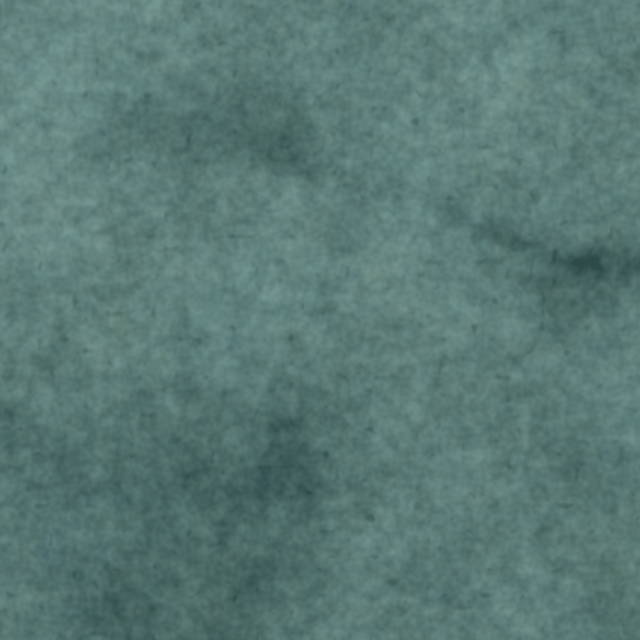
Write a Shadertoy shader that draws this texture.

```glsl
// Weathered teal paper with cloudy stains, a faint diagonal crease and soft speckled grain.

const vec3 DEEP_TEAL = vec3(0.222, 0.338, 0.328);
const vec3 PALE_TEAL = vec3(0.428, 0.560, 0.538);
const vec3 BLUE_SHIFT = vec3(-0.022, 0.000, 0.024);

// Unit gradient with a pseudo-random direction for a lattice cell
vec2 cellGradient(ivec2 cell, uint seed) {
    uint h = uint(cell.x) * 1597u + uint(cell.y) * 51749u + seed * 7919u;
    h = (h ^ (h >> 15)) * 73471u;
    h = (h ^ (h >> 13)) * 92821u;
    h ^= h >> 16;
    float angle = float(h & 65535u) / 65536.0 * 6.28319;
    return vec2(cos(angle), sin(angle));
}

// Gradient noise, centred on zero
float gradientNoise(vec2 p, uint seed) {
    ivec2 cell = ivec2(floor(p));
    vec2 f = fract(p);
    vec2 w = f * f * f * (f * (f * 6.0 - 15.0) + 10.0);
    float a = dot(cellGradient(cell, seed), f);
    float b = dot(cellGradient(cell + ivec2(1, 0), seed), f - vec2(1, 0));
    float c = dot(cellGradient(cell + ivec2(0, 1), seed), f - vec2(0, 1));
    float d = dot(cellGradient(cell + ivec2(1, 1), seed), f - vec2(1, 1));
    return mix(mix(a, b, w.x), mix(c, d, w.x), w.y);
}

// Layered noise; each octave is turned to hide the lattice
float fbm(vec2 p, int octaves, float gain, uint seed) {
    mat2 turn = mat2(0.8, 0.6, -0.6, 0.8);
    float sum = 0.0, amplitude = 1.0, total = 0.0;
    for (int i = 0; i < octaves; i++) {
        sum += amplitude * gradientNoise(p, seed + uint(i));
        total += amplitude;
        amplitude *= gain;
        p = turn * p * 2.03 + 3.7;
    }
    return sum / total;
}

// Soft round stain, 1 at its centre
float stain(vec2 p, vec2 centre, vec2 radius) {
    vec2 q = (p - centre) / radius;
    return exp(-dot(q, q));
}

float segmentDistance(vec2 p, vec2 a, vec2 b) {
    vec2 ab = b - a;
    float t = clamp(dot(p - a, ab) / dot(ab, ab), 0.0, 1.0);
    return length(p - a - ab * t);
}

// Narrow dark fold inside a wider faint shadow
float crease(vec2 p, float width) {
    float d = min(segmentDistance(p, vec2(0.42, 0.76), vec2(0.56, 0.72)),
                  segmentDistance(p, vec2(0.56, 0.72), vec2(0.94, 0.58)));
    float fold = exp(-d * d / (width * width));
    float shadow = exp(-d * d / (width * width * 16.0));
    float wear = smoothstep(-0.35, 0.35, gradientNoise(p * 9.0, 31u));
    return fold * (0.4 + 0.6 * wear) + 0.25 * shadow;
}

// Large light and dark areas
float cloudTone(vec2 uv) {
    vec2 warp = vec2(fbm(uv * 5.0, 4, 0.7, 11u), fbm(uv * 5.0, 4, 0.7, 21u));
    vec2 p = uv + 0.18 * warp;
    float tone = 0.69 + 0.60 * fbm(uv * 3.4 + 5.0, 4, 0.65, 41u);
    tone -= 0.40 * stain(p, vec2(0.28, 0.04), vec2(0.26, 0.20));
    tone -= 0.34 * stain(p, vec2(0.40, 0.29), vec2(0.11, 0.08));
    tone -= 0.23 * stain(p, vec2(0.18, 0.32), vec2(0.22, 0.13));
    tone -= 0.26 * stain(p, vec2(0.34, 0.79), vec2(0.17, 0.08));
    tone -= 0.50 * stain(p, vec2(0.96, 0.57), vec2(0.09, 0.06));
    tone -= 0.24 * stain(p, vec2(0.98, 0.16), vec2(0.14, 0.24));
    tone += 0.15 * stain(p, vec2(0.06, 0.74), vec2(0.20, 0.28));
    tone += 0.12 * stain(p, vec2(0.50, 0.50), vec2(0.26, 0.16));
    tone += 0.10 * stain(p, vec2(0.80, 0.92), vec2(0.26, 0.12));
    tone -= 0.30 * crease(uv + 0.05 * warp, 0.016);
    return tone;
}

// Mottling of mixed sizes with sparse dark flecks
float grainTone(vec2 uv) {
    float mottle = 0.34 * fbm(uv * 15.0, 2, 0.9, 51u);
    float speckle = 0.25 * gradientNoise(uv * vec2(36.0, 40.0), 61u)
                  + 0.22 * gradientNoise(uv * 66.0 + 0.4, 62u)
                  + 0.19 * gradientNoise(uv * 108.0 + 0.7, 63u);
    float fleck = smoothstep(0.30, 0.62, gradientNoise(uv * vec2(56.0, 50.0), 71u));
    return mottle + speckle - 0.28 * fleck;
}

void mainImage(out vec4 fragColor, in vec2 fragCoord) {
    vec2 uv = fragCoord / iResolution.xy;

    // Brightness
    float tone = clamp(cloudTone(uv) + grainTone(uv), -0.2, 1.12);
    vec3 color = mix(DEEP_TEAL, PALE_TEAL, tone);

    // Drift between green and blue, broad and fine
    float hue = 0.7 * fbm(uv * 4.0, 3, 0.7, 81u) + 0.5 * gradientNoise(uv * 34.0, 91u);
    color += BLUE_SHIFT * hue;

    fragColor = vec4(color, 1.0);
}
```
